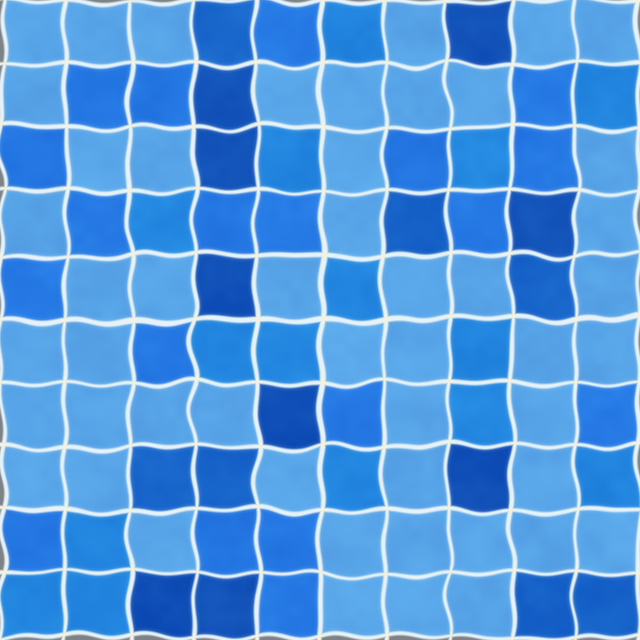
Reproduce this texture procedurally as a Shadertoy shader.

```glsl
const float TILES = 10.0;
const float TAU = 6.2831853;

const vec3 LIGHT_BLUE = vec3(0.345, 0.645, 0.91);
const vec3 AZURE      = vec3(0.14, 0.53, 0.88);
const vec3 MID_BLUE   = vec3(0.145, 0.47, 0.89);
const vec3 DEEP_BLUE  = vec3(0.09, 0.39, 0.79);
const vec3 NAVY       = vec3(0.065, 0.315, 0.72);
const vec3 GROUT      = vec3(0.90, 0.95, 0.97);
const vec3 WARM_GROUT = vec3(0.94, 0.95, 0.90);
const vec3 BACKING    = vec3(0.49, 0.51, 0.53);

float hash(vec2 p) {
    return fract(sin(dot(p, vec2(127.1, 311.7))) * 43758.5453);
}

float noise(vec2 p) {
    vec2 i = floor(p), f = fract(p);
    f = f * f * (3.0 - 2.0 * f);
    float low = mix(hash(i), hash(i + vec2(1.0, 0.0)), f.x);
    float high = mix(hash(i + vec2(0.0, 1.0)), hash(i + 1.0), f.x);
    return mix(low, high, f.y);
}

// Sideways drift of one grout line, in tiles
float wobble(float along, float line, float seed) {
    float phase = 1.6 * hash(vec2(line, seed));
    float ripple = 0.032 * sin(TAU * along + phase);
    float drift = noise(vec2(along * 1.7, line * 7.0 + seed)) - 0.5;
    return ripple + 0.10 * drift;
}

// Returns the tile index, the grout coverage and the soft glow beside it
vec3 groutLine(float across, float along, float seed, float blur) {
    float line = floor(across + 0.5);
    float offset = across - line - wobble(along, line, seed);
    float centerLine = 1.0 - step(0.5, abs(line - 0.5 * TILES));
    float halfWidth = mix(0.028, 0.036, hash(vec2(seed, line)));
    halfWidth += 0.012 * centerLine;
    halfWidth *= 0.8 + 0.4 * noise(vec2(along * 2.0, line + seed));
    float d = abs(offset);
    float coverage = 1.0 - smoothstep(halfWidth - blur, halfWidth + blur, d);
    float glow = 1.0 - smoothstep(halfWidth, halfWidth + 0.07, d);
    return vec3(line - 1.0 + step(0.0, offset), coverage, glow);
}

// Picks one glaze per tile, weighted towards the lighter blues
vec3 glaze(vec2 tile) {
    float pick = hash(tile + 3.7);
    vec3 color = LIGHT_BLUE;
    color = mix(color, AZURE, step(0.43, pick));
    color = mix(color, MID_BLUE, step(0.61, pick));
    color = mix(color, DEEP_BLUE, step(0.79, pick));
    color = mix(color, NAVY, step(0.86, pick));
    vec3 tint = vec3(0.02, 0.03, 0.02) * (hash(tile + 19.3) - 0.5);
    return color + tint;
}

// Faint watery clouds inside each tile
float clouds(vec2 p, vec2 tile) {
    vec2 shift = 13.0 * vec2(hash(tile), hash(tile + 5.0));
    return 0.65 * noise(p * 2.3 + shift) + 0.35 * noise(p * 6.0 + shift) - 0.5;
}

void mainImage(out vec4 fragColor, in vec2 fragCoord) {
    vec2 uv = fragCoord / iResolution.xy;
    vec2 p = (uv - vec2(0.003, 0.004)) / 0.995 * TILES;
    float blur = 0.016 + 0.5 * TILES / min(iResolution.x, iResolution.y);

    vec3 vertical = groutLine(p.x, p.y, 2.0, blur);
    vec3 horizontal = groutLine(p.y, p.x, 31.0, blur);
    vec2 tile = vec2(vertical.x, horizontal.x);

    // Glazed tiles
    vec3 color = glaze(tile);
    color += vec3(0.04, 0.06, 0.04) * clouds(p, tile);
    color = mix(color, GROUT, 0.10 * max(vertical.z, horizontal.z));

    // Backing beyond the outer grout lines
    vec2 inside = step(vec2(0.0), tile) * step(tile, vec2(TILES - 1.0));
    color = mix(BACKING, color, inside.x * inside.y);

    // Grout, slightly warmer at the crossings
    vec3 groutColor = mix(GROUT, WARM_GROUT, vertical.z * horizontal.z);
    color = mix(color, groutColor, max(vertical.y, horizontal.y));

    fragColor = vec4(color, 1.0);
}
```
